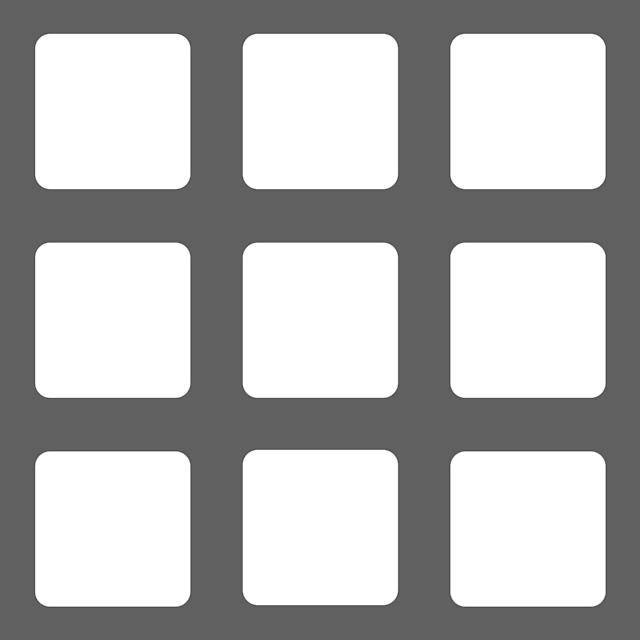
A WebGL 2 fragment shader for this pattern:

```glsl
#version 300 es
precision highp float;

uniform vec2 u_resolution;
out vec4 fragColor;

#define GRID_CENTER vec2(0.5006, 0.4996)
#define PITCH vec2(0.3244, 0.3262)
#define HALF_SIZE 0.1214
#define CORNER_RADIUS 0.0235
#define RIM_WIDTH 0.0018
#define RAISED_TILE vec2(0.0, -1.0)
#define RAISE_HEIGHT 0.0024

const vec3 GROUND_GREY = vec3(0.376);
const vec3 RIM_GREY = vec3(0.27);
const vec3 TILE_WHITE = vec3(1.0);

float roundedSquare(vec2 p, float halfSize, float radius) {
    vec2 q = abs(p) - halfSize + radius;
    return length(max(q, 0.0)) + min(max(q.x, q.y), 0.0) - radius;
}

// Coverage of the inside of an edge, softened over one pixel
float coverage(float dist, float pixel) {
    return clamp(0.5 - dist / pixel, 0.0, 1.0);
}

void main() {
    float side = min(u_resolution.x, u_resolution.y);
    float pixel = 1.0 / side;
    vec2 uv = (gl_FragCoord.xy - 0.5 * u_resolution) / side + 0.5;

    // Nearest tile of the three by three grid
    vec2 p = uv - GRID_CENTER;
    vec2 cell = clamp(floor(p / PITCH + 0.5), -1.0, 1.0);
    vec2 local = p - cell * PITCH;

    // One tile sits slightly above its row
    if (cell == RAISED_TILE) local.y -= RAISE_HEIGHT;

    // White tile with a thin dark rim
    float dist = roundedSquare(local, HALF_SIZE, CORNER_RADIUS);
    vec3 color = mix(GROUND_GREY, RIM_GREY, coverage(dist - RIM_WIDTH, pixel));
    color = mix(color, TILE_WHITE, coverage(dist, 1.3 * pixel));

    fragColor = vec4(color, 1.0);
}
```
